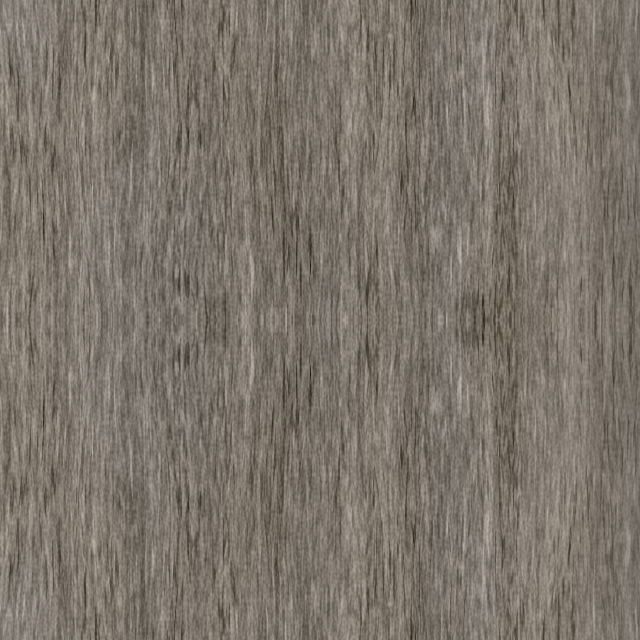
Write a WebGL 2 fragment shader that draws this texture.

```glsl
#version 300 es
precision highp float;

// Weathered grey-brown wood veneer with upright grain, book-matched across
// the middle. Stretched gradient noise is layered from broad bands down to
// hair-thin fibres, then cut by thin cracks and pores and lit by pale flecks.

uniform vec2 u_resolution;
out vec4 fragColor;

const vec3 WOOD_COLOR = vec3(0.493, 0.461, 0.424);
const vec3 TONE_TINT = vec3(1.0, 0.97, 0.98);     // colour change per unit of tone
const vec3 WARM_SHIFT = vec3(0.014, 0.0, -0.017); // drift from cool to warm grey

// Cells per canvas height: x across the grain, y along it
const vec2 BAND_SCALE = vec2(9.3, 0.9);
const vec2 GROWTH_SCALE = vec2(31.0, 1.3);
const vec2 STRAND_SCALE = vec2(83.0, 5.3);
const vec2 FIBRE_SCALE = vec2(167.0, 15.0);
const vec2 HAIR_SCALE = vec2(257.0, 47.0);
const vec2 SPECKLE_SCALE = vec2(311.0, 173.0);
const vec2 CRACK_SCALE = vec2(43.0, 2.3);
const vec2 PORE_SCALE = vec2(181.0, 12.7);
const vec2 FLECK_SCALE = vec2(151.0, 10.3);

const float BAND_DEPTH = 0.065;
const float GROWTH_DEPTH = 0.075;
const float STRAND_DEPTH = 0.095;
const float FIBRE_DEPTH = 0.125;
const float HAIR_DEPTH = 0.135;
const float SPECKLE_DEPTH = 0.10;
const float CRACK_DEPTH = 0.085;
const float PORE_DEPTH = 0.17;
const float FLECK_DEPTH = 0.14;

const float LEAN = 0.014;       // sideways drift of the fibres
const float ARCH = 0.07;        // sideways drift of the growth lines
const float CALM_EDGE = 0.72;   // contrast left at the right edge
const float TAU = 6.2831853;

// Integer hash of a lattice point, from 0 to 1
float hash(ivec2 cell) {
    uvec2 q = uvec2(cell) * uvec2(1597334677u, 3812015801u);
    uint h = (q.x ^ q.y) * 1597334677u;
    h = (h ^ (h >> 15)) * 2246822519u;
    h ^= h >> 13;
    return float(h >> 8) / 16777216.0;
}

float cornerSlope(ivec2 cell, vec2 offset) {
    float angle = TAU * hash(cell);
    return dot(vec2(cos(angle), sin(angle)), offset);
}

// Gradient noise, about -0.7 to 0.7
float gradientNoise(vec2 p) {
    ivec2 cell = ivec2(floor(p));
    vec2 f = fract(p);
    vec2 blend = f * f * f * (f * (f * 6.0 - 15.0) + 10.0);
    float low = mix(cornerSlope(cell, f),
                    cornerSlope(cell + ivec2(1, 0), f - vec2(1, 0)), blend.x);
    float high = mix(cornerSlope(cell + ivec2(0, 1), f - vec2(0, 1)),
                     cornerSlope(cell + ivec2(1, 1), f - vec2(1, 1)), blend.x);
    return mix(low, high, blend.y);
}

// Noise along the grain; streak ends are staggered from column to column
float grain(vec2 p, vec2 scale, float seed) {
    vec2 q = p * scale + seed * vec2(17.3, 29.7);
    q.y += 1.8 * gradientNoise(vec2(q.x * 0.43, seed + 0.37));
    return gradientNoise(q);
}

void main() {
    vec2 p = gl_FragCoord.xy / u_resolution.y;
    float rightSide = smoothstep(0.72, 1.0, p.x);

    // Book-matched halves, with the grain gently bent
    p.y = abs(p.y - 0.5);
    float bend = gradientNoise(p * vec2(6.1, 2.7) + 3.4);
    vec2 fibreSpace = p + vec2(LEAN * bend, 0.0);
    vec2 growthSpace = p + vec2(ARCH * bend, 0.0);

    // Broad bands and arched growth lines
    float tone = BAND_DEPTH * grain(fibreSpace, BAND_SCALE, 1.0);
    tone += GROWTH_DEPTH * grain(growthSpace, GROWTH_SCALE, 2.0);

    // Fibres, from coarse to fine
    float hair = grain(fibreSpace, HAIR_SCALE, 5.0);
    float detail = STRAND_DEPTH * grain(fibreSpace, STRAND_SCALE, 3.0);
    detail += FIBRE_DEPTH * grain(fibreSpace, FIBRE_SCALE, 4.0);
    detail += HAIR_DEPTH * hair;
    detail += SPECKLE_DEPTH * gradientNoise(fibreSpace * SPECKLE_SCALE + 7.7);

    // Dark pores and pale flecks, gathered in separate tracts
    float tract = gradientNoise(growthSpace * vec2(19.0, 2.3) + 41.3);
    float darkTract = smoothstep(-0.45, 0.30, tract);
    float pore = smoothstep(0.22, 0.40, grain(fibreSpace, PORE_SCALE, 6.0));
    float fleck = smoothstep(0.22, 0.42, grain(fibreSpace, FLECK_SCALE, 7.0));
    detail -= PORE_DEPTH * pore * darkTract;
    detail += FLECK_DEPTH * fleck * (1.0 - darkTract * 0.8);

    // Long thin cracks, frayed by the hairs
    float crack = abs(grain(mix(fibreSpace, growthSpace, 0.4), CRACK_SCALE, 8.0));
    crack = 1.0 - smoothstep(0.02, 0.10, crack);
    detail -= CRACK_DEPTH * crack * darkTract * smoothstep(-0.25, 0.15, -hair);

    tone += detail * mix(1.0, CALM_EDGE, rightSide);

    // Colour, drifting between warm and cool
    float warmth = gradientNoise(p * vec2(5.3, 1.7) + 23.1) + 0.5 * tract;
    vec3 color = WOOD_COLOR + TONE_TINT * tone + WARM_SHIFT * warmth;
    fragColor = vec4(clamp(color, 0.0, 1.0), 1.0);
}
```
